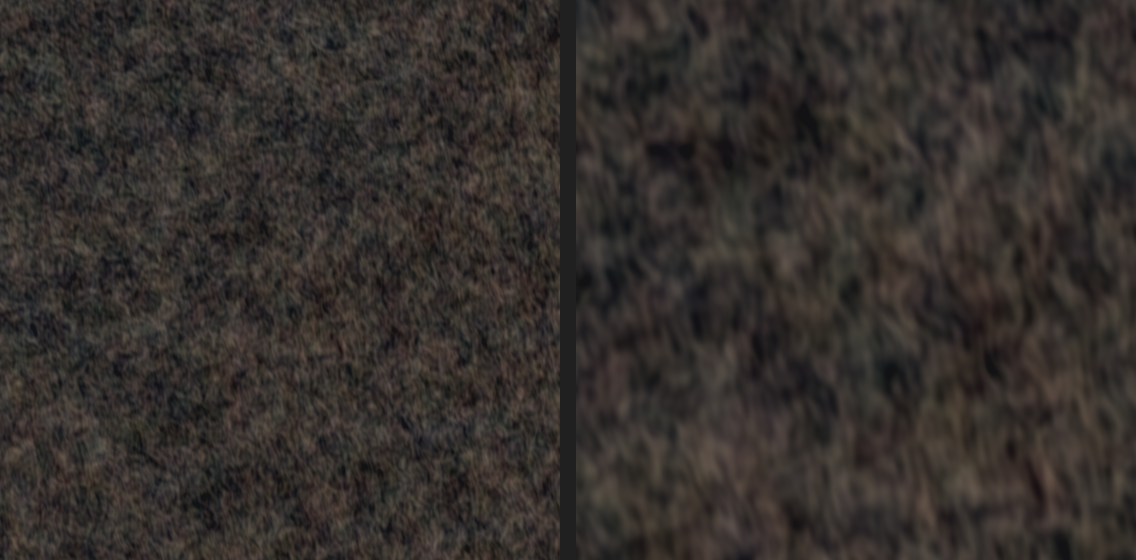
Left, the full canvas; right, a detail of the centre.
This texture is drawn by a three.js fragment shader. Its source:

```glsl
// Dark, weathered brown-grey fibrous surface: layered gradient noise gives
// small soft clumps and fine steep fibres, tinted from cool charcoal to rust.
// Clumps are rounder at the upper left, streakier and warmer at the lower right.

varying vec2 vUv;

vec2 gradientAt(vec2 cell) {
  float angle = 6.2832 * fract(sin(dot(cell, vec2(127.1, 311.7))) * 43758.55);
  return vec2(cos(angle), sin(angle));
}

// Gradient noise, roughly -0.7 to 0.7
float noise(vec2 p) {
  vec2 i = floor(p);
  vec2 f = p - i;
  vec2 u = f * f * f * (f * (f * 6.0 - 15.0) + 10.0);
  float a = dot(gradientAt(i), f);
  float b = dot(gradientAt(i + vec2(1.0, 0.0)), f - vec2(1.0, 0.0));
  float c = dot(gradientAt(i + vec2(0.0, 1.0)), f - vec2(0.0, 1.0));
  float d = dot(gradientAt(i + vec2(1.0, 1.0)), f - vec2(1.0, 1.0));
  return mix(mix(a, b, u.x), mix(c, d, u.x), u.y);
}

vec2 rotate(vec2 p, float angle) {
  float c = cos(angle);
  float s = sin(angle);
  return vec2(c * p.x - s * p.y, s * p.x + c * p.y);
}

// Clumps: octaves of decreasing size, each turned to hide the lattice
float clumps(vec2 p) {
  float sum = 0.0;
  float scale = 6.5;
  float weight = 0.36;
  for (int i = 0; i < 4; i++) {
    float turn = 0.5 * float(i) - 0.7;
    sum += weight * noise(rotate(p, turn) * scale + float(i) * 17.3);
    scale *= 2.15;
    weight = min(weight * 1.6, 0.72);
  }
  return sum;
}

void main() {
  // Nudge the fibres a little, then align them with the steep grain
  vec2 bend = vec2(noise(vUv * 26.0 + 3.7), noise(vUv * 26.0 + 51.2));
  vec2 p = vUv + 0.005 * bend;
  vec2 grain = rotate(p, -0.2);
  grain.x = 0.98 * p.x + 0.2 * p.y;

  // How strongly the surface is combed into streaks
  float combed = smoothstep(0.1, 0.9, 0.5 + 0.6 * (vUv.x - vUv.y) + 0.6 * noise(vUv * 3.0 + 9.0));

  // Tone from clumps, fibres, faint slanted folds and fine grit
  float roundFibre = noise(rotate(p, 0.6) * vec2(70.0, 105.0));
  float longFibre = noise(grain * vec2(110.0, 40.0) + 23.0);
  float tone = clumps(grain * vec2(1.0, 0.85));
  tone += 0.95 * mix(roundFibre, longFibre, 0.25 + 0.6 * combed);
  tone += 0.3 * noise(rotate(vUv, -0.22) * vec2(3.5, 16.0) + 40.0);
  tone += 0.65 * noise(grain * vec2(165.0, 85.0) + 61.0);

  // Short dark gaps between the fibres, kept to scattered patches
  float gap = smoothstep(0.15, 0.5, noise(grain * vec2(75.0, 30.0) + 77.0));
  tone -= 0.45 * gap * smoothstep(-0.1, 0.3, noise(p * 16.0 + 31.0));

  // Rust against charcoal, and a slight olive or plum drift
  float warmth = 0.7 * noise(p * 11.0 + 14.0) + 0.9 * noise(grain * vec2(40.0, 22.0) + 90.0);
  warmth += 0.45 * (combed - 0.5) + 0.3 * tone;
  float olive = noise(p * 15.0 + 70.0) + 0.8 * noise(p * 48.0 + 5.0);

  vec3 color = vec3(0.207, 0.188, 0.177);
  color += tone * vec3(0.132, 0.122, 0.106);
  color += warmth * vec3(0.032, 0.002, -0.016);
  color += olive * vec3(-0.006, 0.013, -0.008);
  gl_FragColor = vec4(max(color, vec3(0.07, 0.07, 0.08)), 1.0);
}
```
